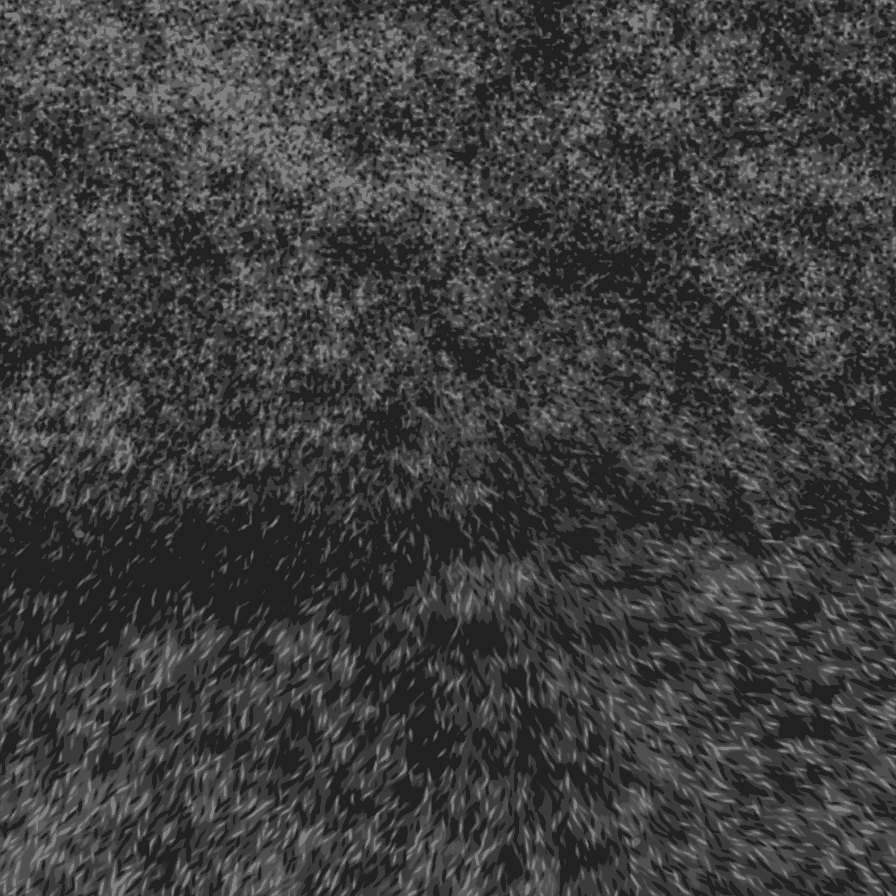
Write a Shadertoy shader that draws this texture.

```glsl
#define BLADE_CELLS 108.0
#define GRAIN_CELLS 205.0
#define CLUMP_CELLS 46.0
#define PATCH_CELLS 13.0
#define GRAIN_GAIN 0.84
#define CLUMP_GAIN 0.33
#define PATCH_GAIN 0.26
#define TONE_SHIFT 0.06
#define LEAF_CELLS 6.0
#define LEAF_CHANCE 0.34
#define SOFTNESS 0.13

vec3 hash3(vec2 cell) {
    vec3 h = fract(cell.xyx * vec3(0.1031, 0.1030, 0.0973));
    h += dot(h, h.yxz + 33.33);
    return fract((h.xxy + h.yzz) * h.zyx);
}

vec2 turn(vec2 v, float angle) {
    float c = cos(angle), s = sin(angle);
    return vec2(c * v.x + s * v.y, c * v.y - s * v.x);
}

// Cellular noise: one light or dark soft stroke per cell, unit variance
float strokes(vec2 p, vec2 radii, float angle, float spread) {
    vec2 home = floor(p);
    float sum = 0.0;
    for (int y = -1; y <= 1; y++)
    for (int x = -1; x <= 1; x++) {
        vec2 cell = home + vec2(x, y);
        vec3 rnd = hash3(cell + 17.0);
        vec2 centre = cell + 0.15 + 0.7 * rnd.xy;
        float lean = angle + spread * (hash3(cell + 91.0).x - 0.5);
        vec2 d = turn(p - centre, lean) / radii;
        sum += (rnd.z * 2.0 - 1.0) * exp(-dot(d, d));
    }
    return sum * 1.732 / sqrt(1.5708 * radii.x * radii.y);
}

float blob(vec2 p, vec2 centre, vec2 radii, float angle) {
    vec2 d = turn(p - centre, angle) / radii;
    return exp(-dot(d, d));
}

// Broad light and shadow over the lawn
float shade(vec2 p) {
    float light = 0.28 * smoothstep(0.45, 0.9, p.y);
    light += 0.22 * smoothstep(0.28, 0.05, p.y);
    light += 0.95 * blob(p, vec2(0.22, 0.97), vec2(0.27, 0.14), -0.2);
    light += 0.30 * blob(p, vec2(0.20, 0.60), vec2(0.28, 0.10), 0.1);
    light -= 1.75 * blob(p, vec2(0.28, 0.38), vec2(0.26, 0.06), 0.06);
    light -= 1.45 * blob(p, vec2(0.69, 0.69), vec2(0.11, 0.035), -0.4);
    light -= 1.20 * blob(p, vec2(0.52, 0.62), vec2(0.055, 0.03), -0.2);
    light -= 1.10 * blob(p, vec2(0.61, 0.96), vec2(0.07, 0.06), 0.0);
    light -= 0.90 * blob(p, vec2(0.37, 0.73), vec2(0.11, 0.025), -0.1);
    light -= 0.90 * blob(p, vec2(0.46, 0.17), vec2(0.06, 0.03), 0.0);
    return light;
}

// Sparse pale leaves, some small and round, some long
float leaves(vec2 p) {
    vec2 cell = floor(p * LEAF_CELLS);
    vec3 rnd = hash3(cell + 5.0);
    vec3 form = hash3(cell + 43.0);
    vec2 d = turn(fract(p * LEAF_CELLS) - 0.2 - 0.6 * rnd.xy, form.x * 3.14);
    d.y += 3.0 * d.x * d.x;
    float r = length(d / vec2(mix(0.03, 0.075, form.y), 0.026));
    return step(rnd.z, LEAF_CHANCE) * smoothstep(1.25, 0.6, r);
}

// Five greys, split where the tone crosses each level
vec3 greys(float tone) {
    float g = 0.13;
    g = mix(g, 0.23, smoothstep(-SOFTNESS, SOFTNESS, tone + 0.25));
    g = mix(g, 0.31, smoothstep(-SOFTNESS, SOFTNESS, tone - 0.55));
    g = mix(g, 0.38, smoothstep(-SOFTNESS, SOFTNESS, tone - 1.17));
    g = mix(g, 0.50, smoothstep(-SOFTNESS, SOFTNESS, tone - 1.88));
    return vec3(g);
}

void mainImage(out vec4 fragColor, in vec2 fragCoord) {
    vec2 p = fragCoord / min(iResolution.x, iResolution.y);

    // Long leaning blades near, short grains far
    float lean = mix(1.05, 2.55, smoothstep(0.35, 0.8, p.x + 0.4 * p.y - 0.1));
    float blades = strokes(p * BLADE_CELLS, vec2(0.75, 0.2), lean, 1.1);
    float grains = strokes(p * GRAIN_CELLS, vec2(0.62, 0.4), lean, 3.0);
    float far = smoothstep(0.3, 0.75, p.y);
    float grass = blades * sqrt(1.0 - far) + grains * sqrt(far);

    // Clumps and patches, widened by the low view
    float clumps = strokes(p * CLUMP_CELLS, vec2(0.75, 0.55), 0.0, 2.0);
    float patches = strokes(p * PATCH_CELLS, vec2(0.8, 0.45), -0.1, 0.8);

    float haze = blob(p, vec2(0.66, 0.40), vec2(0.26, 0.17), -0.3);
    float tone = shade(p) + TONE_SHIFT;
    tone += GRAIN_GAIN * (1.0 - 0.3 * haze) * grass;
    tone += CLUMP_GAIN * clumps + PATCH_GAIN * patches;
    tone = mix(tone, 1.7 + 0.25 * grass, 0.85 * leaves(p));

    fragColor = vec4(greys(tone), 1.0);
}
```
